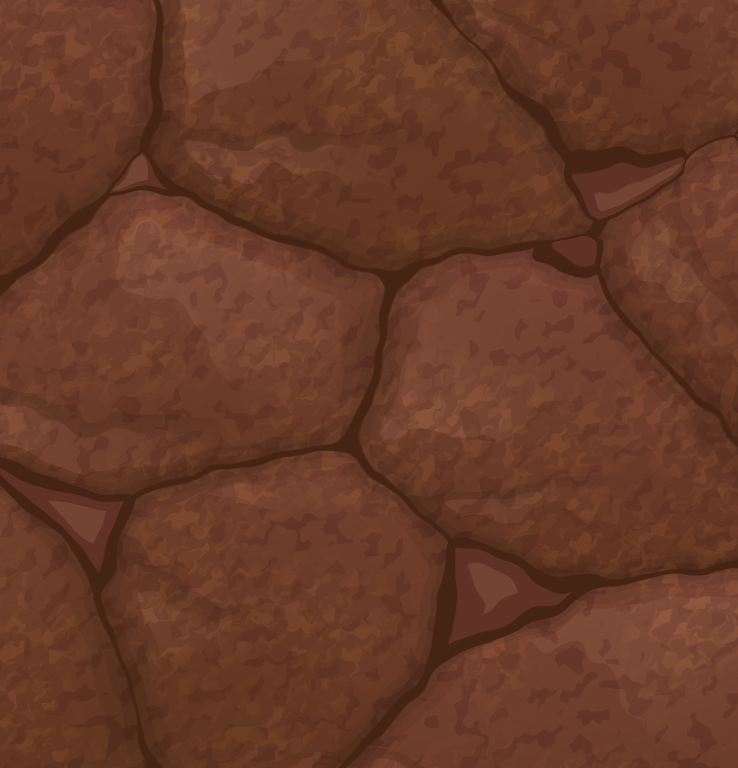
Write a WebGL 2 fragment shader that draws this texture.

```glsl
#version 300 es
precision highp float;

uniform vec2 u_resolution;
out vec4 fragColor;

const vec2 STONES = vec2(1.95, 2.6);     // stones per canvas height, x and y
const vec2 LAYOUT_SHIFT = vec2(3.3, 5.15);
const float JITTER = 0.74;
const float ROUNDING = 42.0;             // higher gives sharper stone corners
const float GAP = 0.010;
const float HOLE = 0.17;
const float RIM_OUTER = 0.036;
const float RIM_INNER = 0.068;
const float FLAKE_FREQ = 46.0;
const float FLAKE_ANGLE = 0.7;

const vec3 GAP_COLOR = vec3(0.275, 0.140, 0.075);
const vec3 STONE_LOW = vec3(0.372, 0.200, 0.128);
const vec3 STONE_HIGH = vec3(0.476, 0.266, 0.202);
const vec3 OLIVE = vec3(0.405, 0.238, 0.140);
const vec3 HIGHLIGHT = vec3(0.560, 0.355, 0.280);
const vec3 FLAKE_LIGHT = vec3(0.130, 0.170, 0.100);   // relative gain
const vec3 FLAKE_DARK = vec3(0.100, 0.150, 0.130);    // relative loss
const vec3 PEBBLE = vec3(0.375, 0.195, 0.150);

const uint HASH_MUL = 1664525u;

vec2 hash2(vec2 cell) {
    uvec2 v = uvec2(ivec2(cell) + 4096) * HASH_MUL + 1013904223u;
    for (int i = 0; i < 2; i++) {
        v.x += v.y * HASH_MUL;
        v.y += v.x * HASH_MUL;
        v ^= v >> 16u;
    }
    return vec2(v & 0xffffu) / 65535.0;
}

vec2 unitDir(float angle) { return vec2(cos(angle), sin(angle)); }

float lattice(vec2 cell, vec2 offset) { return dot(unitDir(6.2832 * hash2(cell).x), offset); }

float gradientNoise(vec2 p) {
    vec2 i = floor(p), f = p - i, e = vec2(1.0, 0.0);
    vec2 w = f * f * f * (f * (f * 6.0 - 15.0) + 10.0);
    return mix(mix(lattice(i, f), lattice(i + e, f - e), w.x),
               mix(lattice(i + e.yx, f - e.yx), lattice(i + 1.0, f - 1.0), w.x), w.y);
}

vec2 noise2(vec2 p) { return vec2(gradientNoise(p), gradientNoise(p + 57.3)); }

vec2 site(vec2 cell) {
    return cell + 0.5 + vec2(0.5 * mod(cell.y, 2.0), 0.0) + JITTER * (hash2(cell) - 0.5);
}

struct Stone { vec2 id; vec2 local; float edge; float corner; float hole; };

Stone findStone(vec2 q) {
    vec2 base = floor(q), a = base, b = base, c = base, near = vec2(0.0);
    vec4 dist = vec4(99.0);
    // Four nearest sites, in order
    for (int k = 0; k < 25; k++) {
        vec2 id = base + vec2(k % 5 - 2, k / 5 - 2);
        vec2 r = site(id) - q;
        float d = length(r);
        if (d < dist.x) { dist = vec4(d, dist.xyz); c = b; b = a; a = id; near = r; }
        else if (d < dist.y) { dist = vec4(dist.x, d, dist.yz); c = b; b = id; }
        else if (d < dist.z) { dist = vec4(dist.xy, d, dist.z); c = id; }
        else dist.w = min(dist.w, d);
    }
    // Rounded distance to the borders
    float sum = 0.0;
    for (int k = 0; k < 25; k++) {
        vec2 id = base + vec2(k % 5 - 2, k / 5 - 2);
        if (id == a) continue;
        vec2 r = site(id) - q;
        sum += exp(-ROUNDING * dot(0.5 * (near + r), normalize(r - near)));
    }
    // Triangular hole where three stones meet
    float corner = 0.5 * (dist.y + dist.z) - dist.x;
    float hole = HOLE * hash2(a + b + c + 300.0).x * smoothstep(0.0, 0.15, dist.w - dist.z);
    return Stone(a, -near, -log(sum) / ROUNDING, corner, hole);
}

void main() {
    vec2 p = gl_FragCoord.xy / u_resolution.y;
    float px = STONES.y / u_resolution.y;
    vec2 warp = 0.040 * noise2(p * 4.0) + 0.019 * noise2(p * 11.0) + 0.007 * noise2(p * 25.0);
    Stone s = findStone((p + warp) * STONES + LAYOUT_SHIFT);
    vec2 h = hash2(s.id + 100.0), g = hash2(s.id + 200.0);
    float edge = min(s.edge, s.corner - s.hole);
    float wobble = 0.13 * gradientNoise(p * 7.0 + 9.0) + 0.045 * gradientNoise(p * 23.0);

    // Body: lighter at the top, browner in places
    float height = clamp(0.5 + 0.9 * s.local.y + (h.x - 0.5) * s.local.x, 0.0, 1.0);
    vec3 col = mix(STONE_LOW, STONE_HIGH, height);
    float olive = 0.5 * h.y + 0.5 * gradientNoise(p * 2.5 + 31.0);
    col = mix(col, OLIVE, clamp(olive, 0.0, 0.6));

    // Upper facet, crisp below and fading to one side
    float inside = smoothstep(-px, px, edge - RIM_INNER - 0.01 - 0.3 * wobble);
    vec2 up = unitDir(mix(0.5, 2.6, g.x));
    float facet = dot(s.local, up) - mix(0.08, 0.24, h.y) + 1.2 * wobble;
    float fade = smoothstep(0.30, -0.35, dot(s.local, vec2(up.y, -up.x)));
    col = mix(col, HIGHLIGHT, 0.38 * fade * inside * smoothstep(-px, px, facet));

    // Crease with a lit band under it
    vec2 slope = unitDir(mix(0.4, 2.7, g.y));
    float crease = dot(s.local, slope) + 0.16 + 0.8 * wobble;
    float creased = step(0.4, h.x);
    float along = dot(s.local, vec2(slope.y, -slope.x));
    float below = smoothstep(px, -px, crease) * smoothstep(0.35, -0.15, along);
    col *= 1.0 - 0.11 * creased * below * exp(14.0 * min(crease, 0.0));
    float band = smoothstep(px, -px, crease + 0.05) * smoothstep(-px, px, crease + 0.17 + wobble);
    float bandFade = smoothstep(0.25, -0.35, along);
    col = mix(col, HIGHLIGHT, 0.34 * creased * band * bandFade * inside);

    // Stepped dark rims
    float rimEdge = edge + 0.16 * wobble;
    col *= 1.0 - 0.065 * smoothstep(px, -px, rimEdge - RIM_INNER);
    col *= 1.0 - 0.075 * smoothstep(px, -px, rimEdge - RIM_OUTER);

    // Small slanted flakes in clusters, in two sizes
    vec2 d = unitDir(FLAKE_ANGLE);
    vec2 f = FLAKE_FREQ * vec2(0.75 * dot(p, d), 1.15 * dot(p, vec2(-d.y, d.x)));
    f += 0.55 * noise2(p * 65.0);
    float density = smoothstep(-0.35, 0.25, gradientNoise(p * 6.0 + 17.0));
    float lightFlake = smoothstep(0.13, 0.21, gradientNoise(f));
    float darkFlake = smoothstep(0.13, 0.21, gradientNoise(f.yx * 0.9 + 71.0));
    float speck = smoothstep(0.14, 0.26, gradientNoise(f * 1.7 + 43.0));
    col *= 1.0 + FLAKE_LIGHT * density * max(lightFlake, 0.6 * speck);
    col *= 1.0 - FLAKE_DARK * (1.0 - 0.45 * density) * darkFlake;

    // Gaps, with pebbles set in the wider holes
    float size = s.hole * 0.76;
    float shape = s.corner + 0.25 * wobble;
    float present = smoothstep(0.035, 0.05, s.hole);
    vec3 gap = mix(GAP_COLOR, PEBBLE, present * smoothstep(px, -px, shape - size));
    float glint = smoothstep(px, -px, shape + 0.5 * wobble - 0.5 * size);
    gap = mix(gap, HIGHLIGHT, 0.42 * present * glint);
    float gapWidth = GAP + 0.018 * gradientNoise(p * 8.0 + 83.0);
    col = mix(gap, col, smoothstep(-px, px, edge - max(gapWidth, 0.005)));

    fragColor = vec4(col, 1.0);
}
```
